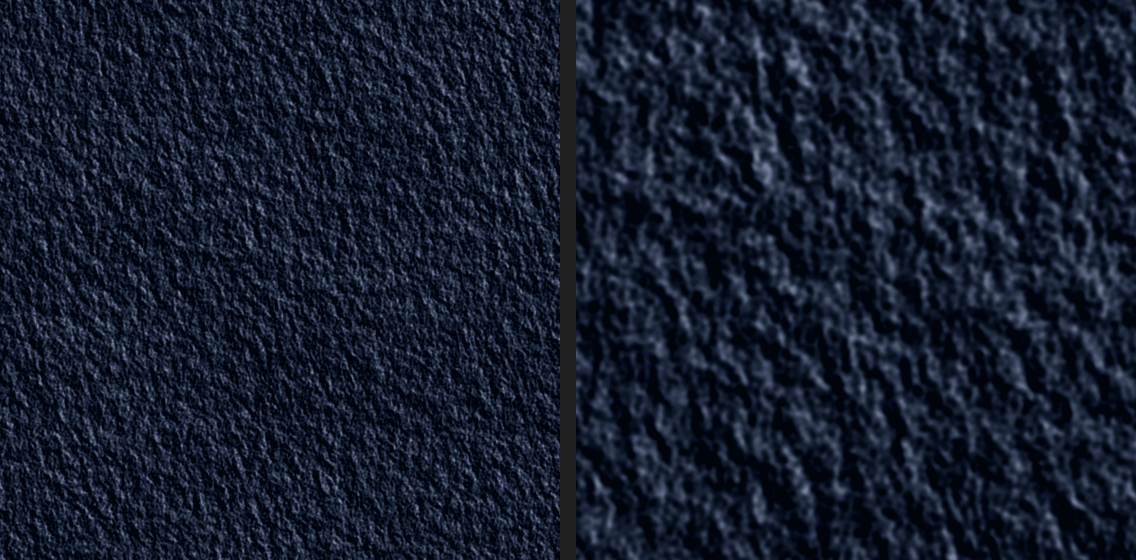
Left: the whole. Right: its middle third, enlarged.
This texture is drawn by a WebGL 2 fragment shader. Its source:

```glsl
#version 300 es
precision highp float;
// Dark navy plaster with a rough, slanted grain under raking light.
// Octaves of gradient noise are shaded by their slope across the grain,
// roughened with fine mottling and mapped to a blue tonal curve.

uniform vec2 u_resolution;
out vec4 fragColor;

// Random unit vector for a lattice cell.
vec2 cellGradient(vec2 cell) {
    uvec2 k = uvec2(ivec2(cell)) * uvec2(1597u, 7919u);
    uint h = (k.x ^ (k.y << 8)) + k.y * 31u;
    h = (h ^ (h >> 15)) * 73244475u;
    h = (h ^ (h >> 16)) * 73244475u;
    h ^= h >> 15;
    float angle = float(h & 65535u) * 6.28318 / 65536.0;
    return vec2(cos(angle), sin(angle));
}

float gradientNoise(vec2 p) {
    vec2 i = floor(p), f = p - i;
    vec2 w = f * f * f * (f * (f * 6.0 - 15.0) + 10.0);
    vec2 e = vec2(1.0, 0.0);
    float low = mix(dot(cellGradient(i), f),
                    dot(cellGradient(i + e), f - e), w.x);
    float high = mix(dot(cellGradient(i + e.yx), f - e.yx),
                     dot(cellGradient(i + 1.0), f - 1.0), w.x);
    return mix(low, high, w.y);
}

// Slope of one layer of bumps, stretched along its tilted axis.
float bumpSlope(vec2 p, float frequency, float tilt, float stretch) {
    float c = cos(tilt), s = sin(tilt);
    vec2 q = vec2(c * p.x + s * p.y, (c * p.y - s * p.x) / stretch);
    q = q * frequency + frequency * 0.37;
    vec2 lightStep = vec2(0.25, 0.07);
    return gradientNoise(q + lightStep) - gradientNoise(q - lightStep);
}

void main() {
    vec2 p = gl_FragCoord.xy / min(u_resolution.x, u_resolution.y);

    // Small warp breaks the grain into short, irregular pieces.
    vec2 warped = p + 0.004 * vec2(gradientNoise(p * 67.0 + 4.0),
                                   gradientNoise(p * 67.0 + 61.0));

    // Lumps flatten out into lit faces and shaded hollows.
    float lumps = 0.36 * bumpSlope(warped, 31.0, 0.40, 1.4)
                + 0.76 * bumpSlope(warped, 59.0, 0.30, 1.6);
    lumps *= 1.2 / sqrt(1.0 + 6.0 * lumps * lumps);

    // Grit is short and ragged, with mottling in all directions.
    float grit = 0.78 * bumpSlope(warped, 106.0, 0.32, 1.35)
               + 0.64 * bumpSlope(p, 174.0, 0.15, 1.2)
               + 0.50 * gradientNoise(mat2(0.8, 0.6, -0.6, 0.8) * p * 215.0);

    // Broad, faint unevenness of the surface.
    float drift = gradientNoise(p * vec2(3.0, 5.0) + 17.0)
                + 0.6 * gradientNoise(p * 11.0 + 35.0);
    float light = clamp((lumps + grit) * 2.7 + drift * 0.40, -1.9, 3.0);

    // Tonal curve: near-black blue hollows to slate highlights.
    vec3 color = vec3(0.063, 0.098, 0.166)
               + vec3(0.080, 0.092, 0.110) * light
               + vec3(0.018, 0.014, 0.012) * light * light;
    fragColor = vec4(max(color, vec3(0.005, 0.017, 0.045)), 1.0);
}
```
